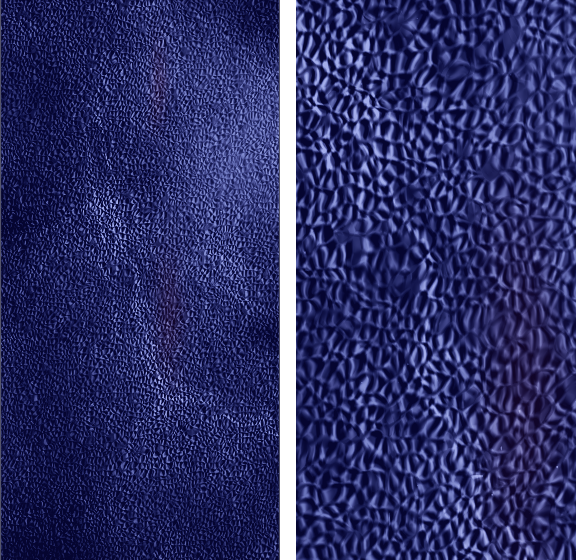
Left, the full canvas; right, a detail of the centre.
Give the GLSL for this texture, as a WebGL 1 fragment shader.

```glsl
precision highp float;
// Dark blue creased leather with fine pebbled grain and a soft sheen at the upper right.
uniform vec2 u_resolution;

vec2 hash2(vec2 p) {
  vec3 q = fract(p.xyx * vec3(0.1031, 0.1030, 0.0973));
  q += dot(q, q.yzx + 33.33);
  return fract((q.xx + q.yz) * q.zy);
}

float noise(vec2 p) {
  vec2 i = floor(p), f = fract(p);
  f = f * f * (3.0 - 2.0 * f);
  float low = mix(hash2(i).x, hash2(i + vec2(1.0, 0.0)).x, f.x);
  float high = mix(hash2(i + vec2(0.0, 1.0)).x, hash2(i + 1.0).x, f.x);
  return mix(low, high, f.y);
}

float fbm(vec2 p) {
  float sum = 0.0, gain = 0.5;
  for (int i = 0; i < 4; i++) {
    sum += gain * noise(p);
    p = mat2(1.6, 1.2, -1.2, 1.6) * p + 7.3;
    gain *= 0.5;
  }
  return sum / 0.94;
}

// Height of rounded pebbles separated by thin grooves.
float pebbles(vec2 p) {
  vec2 cell = floor(p), f = fract(p);
  float near = 8.0, next = 8.0;
  for (int y = -1; y <= 1; y++) {
    for (int x = -1; x <= 1; x++) {
      vec2 o = vec2(float(x), float(y));
      float d = length(o + hash2(cell + o) - f);
      next = min(next, max(near, d));
      near = min(near, d);
    }
  }
  return smoothstep(0.0, 0.55, next - near);
}

float ridge(vec2 p) {
  return pow(1.0 - abs(2.0 * noise(p) - 1.0), 5.0);
}

// Bundle of fine wrinkles running from a to b.
float crease(vec2 p, vec2 a, vec2 b, float width) {
  vec2 dir = normalize(b - a), q = p - a;
  float along = dot(q, dir), across = dot(q, vec2(-dir.y, dir.x));
  float span = length(b - a);
  float mask = exp(-across * across / (width * width));
  mask *= smoothstep(-0.12, 0.08, along) * smoothstep(span + 0.12, span - 0.08, along);
  vec2 w = vec2(across * 38.0, along * 6.0) + a * 31.0;
  return mask * (ridge(w) + 0.6 * ridge(w * 1.9 + 5.0));
}

float spot(vec2 p, vec2 center, vec2 radius) {
  vec2 q = (p - center) / radius;
  return exp(-dot(q, q));
}

vec3 leatherColor(float v) {
  vec3 c = mix(vec3(0.02, 0.02, 0.19), vec3(0.06, 0.07, 0.28), clamp(v * 4.0, 0.0, 1.0));
  c = mix(c, vec3(0.14, 0.16, 0.40), clamp(v * 4.0 - 1.0, 0.0, 1.0));
  c = mix(c, vec3(0.25, 0.27, 0.54), clamp(v * 4.0 - 2.0, 0.0, 1.0));
  c = mix(c, vec3(0.40, 0.44, 0.72), clamp(v * 4.0 - 3.0, 0.0, 1.0));
  return mix(c, vec3(0.64, 0.68, 0.92), clamp(v * 2.0 - 2.0, 0.0, 1.0));
}

void main() {
  vec2 p = gl_FragCoord.xy / u_resolution.x;
  p.y *= 2.0 * u_resolution.x / u_resolution.y;
  vec2 bend = vec2(fbm(p * 7.0), fbm(p * 7.0 + 40.0)) - 0.5;
  vec2 warped = p + 0.06 * bend;

  // Pebbles lit from the side, stretched along the hide.
  vec2 scale = vec2(80.0, 54.0);
  vec2 g = (p + 0.035 * bend) * scale + 0.5 * noise(p * 60.0);
  float grain = pebbles(g + vec2(0.28, 0.08)) - pebbles(g - vec2(0.28, 0.08));
  float streak = ridge(warped * vec2(52.0, 17.0));
  float fine = noise(p * vec2(150.0, 95.0)) - 0.5;

  // Wrinkles branching down the middle and out to both sides.
  float folds = crease(warped, vec2(0.34, 1.68), vec2(0.39, 1.10), 0.09);
  folds += crease(warped, vec2(0.36, 1.30), vec2(0.60, 0.58), 0.09);
  folds += crease(warped, vec2(0.58, 0.59), vec2(1.05, 0.46), 0.06);
  folds += 0.8 * crease(warped, vec2(0.59, 0.60), vec2(0.46, 0.36), 0.05);
  folds += 0.5 * crease(warped, vec2(0.34, 1.32), vec2(0.02, 1.14), 0.08);
  folds += 0.5 * crease(warped, vec2(0.42, 1.26), vec2(0.95, 0.90), 0.12);
  folds += 0.5 * crease(warped, vec2(0.55, 2.05), vec2(0.60, 1.75), 0.10);

  // Broad light and shade.
  float sheen = spot(p, vec2(0.94, 1.45), vec2(0.34, 0.36));
  sheen += 0.5 * spot(p, vec2(0.70, 1.75), vec2(0.22, 0.16));
  float tone = 0.15 + 0.13 * smoothstep(0.0, 0.7, p.x) + 0.44 * sheen;
  tone += 0.12 * spot(p, vec2(0.55, 0.95), vec2(0.35, 0.6));
  tone += 0.45 * (fbm(p * vec2(4.0, 3.0) + 11.0) - 0.5);
  tone -= 0.22 * spot(p, vec2(0.95, 1.90), vec2(0.18, 0.10));
  tone -= 0.30 * spot(warped, vec2(1.0, 0.80), vec2(0.12, 0.06));
  tone -= 0.18 * spot(warped, vec2(0.03, 1.20), vec2(0.12, 0.10));
  tone -= 0.08 * smoothstep(0.5, 0.0, p.y);

  float depth = mix(0.50, 0.38, clamp(sheen, 0.0, 1.0)) * (0.55 + 0.9 * fbm(p * 5.0 + 23.0));
  float value = tone + depth * grain + 0.22 * fine + 0.16 * streak * (0.5 + grain);
  value += folds * (0.24 + 0.30 * grain);
  value += 0.8 * smoothstep(0.975, 1.0, noise(p * 90.0 + 3.0)) * noise(p * 9.0);
  vec3 color = leatherColor(value);

  // Faint plum stains and thin grey side borders.
  float stain = spot(warped, vec2(0.57, 1.70), vec2(0.03, 0.14)) + spot(warped, vec2(0.61, 0.86), vec2(0.05, 0.2));
  color += stain * vec3(0.05, 0.0, -0.03);
  float border = smoothstep(0.006, 0.003, min(p.x, 1.0 - p.x));
  gl_FragColor = vec4(mix(color, vec3(0.33, 0.33, 0.42), border), 1.0);
}
```
